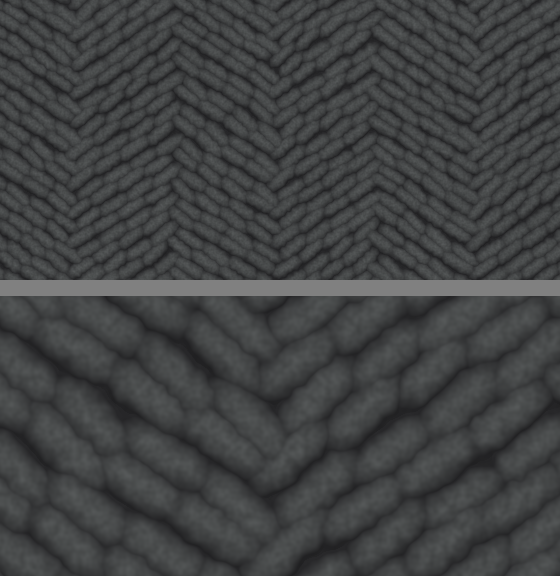
Top: the whole. Bottom: its middle third, enlarged.
This texture is drawn by a WebGL 2 fragment shader. Its source:

```glsl
#version 300 es
precision highp float;
// Charcoal chenille rug: herringbone columns of plump, paired yarn strands.
uniform vec2 u_resolution;
out vec4 fragColor;

// Lengths are in canvas heights.
const float COLUMN_WIDTH = 0.357;
const float FIRST_COLUMN = 0.27;
const float ROW_PITCH = 0.0535;
const float PAIR_SHIFT = 0.06;
const float SLOPE = 0.62;
const float TUFTS = 4.0;
const float TUFT_RADIUS = 0.0285;
const float TUFT_CORE = 0.024;
const float TUFT_CAP = 0.049;
const vec3 GAP = vec3(0.142, 0.142, 0.149);
const vec3 YARN = vec3(0.298, 0.308, 0.309);

float hash(vec2 p) {
  return fract(sin(dot(p, vec2(127.1, 311.7))) * 43758.55);
}

vec2 gradientAt(vec2 cell) {
  float angle = 6.2832 * hash(cell);
  return vec2(cos(angle), sin(angle));
}

float gradientNoise(vec2 p) {
  vec2 i = floor(p), f = fract(p);
  vec2 w = f * f * f * (f * (f * 6.0 - 15.0) + 10.0);
  vec2 e = vec2(0.0, 1.0);
  float low = mix(dot(gradientAt(i), f), dot(gradientAt(i + e.yx), f - e.yx), w.x);
  float high = mix(dot(gradientAt(i + e), f - e), dot(gradientAt(i + 1.0), f - 1.0), w.x);
  return mix(low, high, w.y);
}

// Long-capped tuft: x is its height, y the position across it from -1 to 1.
vec2 tuft(vec2 d, float angle, float size) {
  vec2 axis = vec2(cos(angle), sin(angle));
  float along = dot(d, axis) / size;
  float across = dot(d, vec2(-axis.y, axis.x)) / (TUFT_RADIUS * size);
  float cap = max(abs(along) - TUFT_CORE, 0.0) / TUFT_CAP;
  float height = 1.0 - cap * cap - across * across;
  return vec2(max(height, 0.0), clamp(across, -1.0, 1.0));
}

// Softly merged tufts around p: height, position across, tone.
vec3 weave(vec2 p) {
  vec4 total = vec4(0.0);
  float nearColumn = floor((p.x - FIRST_COLUMN) / COLUMN_WIDTH);
  for (int i = -1; i <= 1; i++) {
    float column = nearColumn + float(i);
    float direction = 1.0 - 2.0 * mod(column, 2.0);
    vec2 q = p - vec2(FIRST_COLUMN + (column + 0.5) * COLUMN_WIDTH, 0.0);
    float nearRow = floor((q.y - direction * SLOPE * q.x) / ROW_PITCH);
    for (int j = -1; j <= 1; j++) {
      float row = nearRow + float(j);
      vec2 rowId = vec2(row, column);
      // Each pair of rows leans together, with staggered tufts.
      float side = 2.0 * mod(row, 2.0) - 1.0;
      float stagger = 0.18 * side + 0.2 * (hash(rowId) - 0.5);
      float nearTuft = floor((q.x / COLUMN_WIDTH + 0.5) * TUFTS - stagger);
      for (int k = -1; k <= 1; k++) {
        float index = nearTuft + float(k);
        if (index < 0.0 || index >= TUFTS) continue;
        vec2 id = rowId * 7.3 + vec2(index * 3.1, index);
        float jitter = hash(id) - 0.5;
        float x = ((index + 0.5 + stagger) / TUFTS - 0.5) * COLUMN_WIDTH;
        float lift = 0.5 - PAIR_SHIFT * side + 0.2 * jitter;
        float y = direction * SLOPE * x + (row + lift) * ROW_PITCH;
        float tilt = direction * (atan(SLOPE) + 0.11) + 0.24 * jitter;
        float size = 0.95 + 0.16 * hash(id + 5.7);
        vec2 shape = tuft(q - vec2(x, y), tilt, size);
        float weight = exp(16.0 * shape.x) - 0.99;
        total += weight * vec4(shape, hash(id + 9.2) - 0.5, 1.0);
      }
    }
  }
  return total.xyz / max(total.w, 0.001);
}

void main() {
  vec2 p = gl_FragCoord.xy / u_resolution.y;

  // Hand-made unevenness and a fuzzy outline.
  vec2 sway = vec2(gradientNoise(p * 2.3), gradientNoise(p * 2.3 + 17.0));
  vec2 fray = vec2(gradientNoise(p * 55.0), gradientNoise(p * 55.0 + 31.0));
  vec3 yarn = weave(p + 0.022 * sway + 0.006 * fray);

  // Rounded shading, lit from above.
  float body = clamp((yarn.x - 0.22) / 0.78, 0.0, 1.0);
  vec3 color = mix(GAP, YARN, body);
  color *= 1.0 + 0.09 * yarn.y + 0.05 * yarn.z;

  // Chenille pile and faint broad fading.
  float pile = gradientNoise(p * 80.0) + 0.8 * gradientNoise(p * 145.0 + 9.0);
  color *= 1.0 + 0.14 * pile * (0.4 + 0.6 * body);
  color *= 1.0 + 0.03 * gradientNoise(p * 1.7 + 4.0);
  fragColor = vec4(color, 1.0);
}
```
